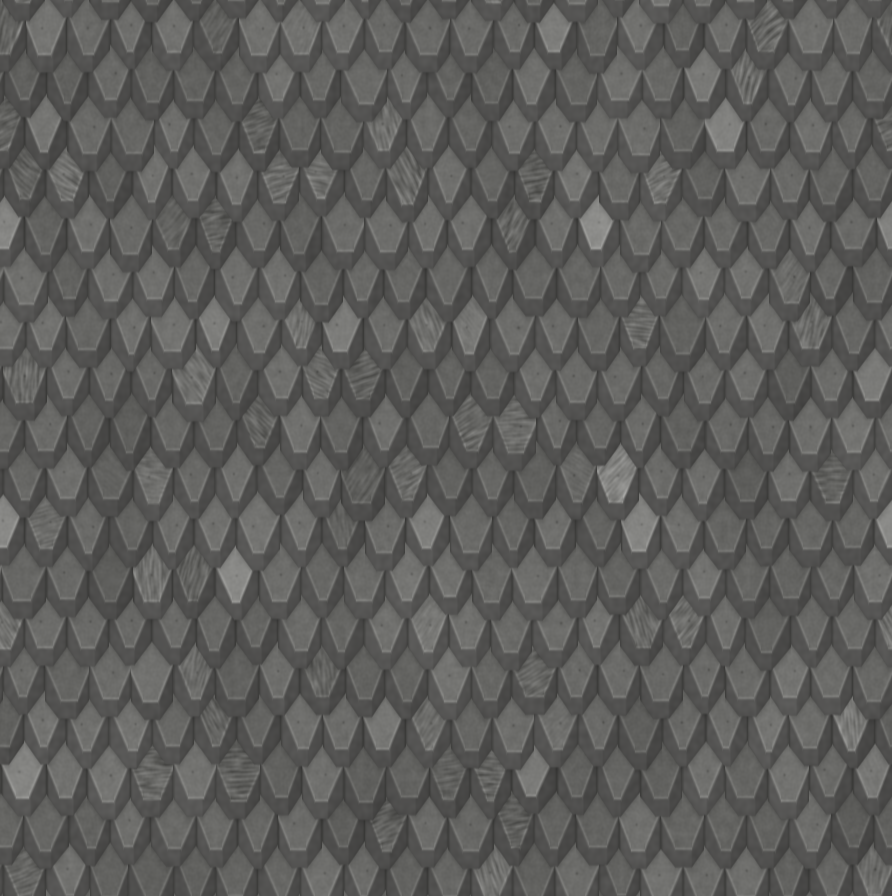
Give the GLSL for this texture, as a Shadertoy shader.

```glsl
// Grey slate roof: staggered rows of pointed, thick-edged shingles with worn faces.
#define COLUMNS 21.0
#define ROWS 18.0
#define FIRST_TILE vec2(0.08, 1.07)  // centre and lower face edge of the first tile
#define THICKNESS 0.34               // height of the dark edge, in rows
#define FACE_SLOPE 2.1
#define EDGE_SLOPE 1.2
#define FLAT_HALF 0.14               // half width of the blunt tip
#define JITTER 0.13
#define SOFTNESS 0.035
#define FACE_COLOR vec3(0.412, 0.412, 0.402)
#define SIDE_COLOR vec3(0.312, 0.310, 0.305)
#define GAP_COLOR vec3(0.220, 0.220, 0.212)

vec2 hash2(vec2 p) {
    vec3 q = fract(p.xyx * vec3(0.1031, 0.1030, 0.0973));
    q += dot(q, q.yzx + 33.33);
    return fract((q.xx + q.yz) * q.zy);
}

float gradientDot(vec2 cell, vec2 offset) {
    return dot(hash2(cell) * 2.0 - 1.0, offset);
}

// Gradient noise, roughly -0.7 to 0.7
float noise(vec2 p) {
    vec2 i = floor(p), f = fract(p);
    vec2 u = f * f * f * (f * (f * 6.0 - 15.0) + 10.0);
    vec2 e = vec2(1.0, 0.0);
    float low = mix(gradientDot(i, f), gradientDot(i + e, f - e), u.x);
    float high = mix(gradientDot(i + e.yx, f - e.yx), gradientDot(i + 1.0, f - 1.0), u.x);
    return mix(low, high, u.y);
}

// Height of a blunt V above its tip
float bluntV(float x, float flatHalf, float slope) {
    return slope * max(abs(x) - flatHalf, 0.0);
}

// Weathered stone on the visible front of one tile
vec3 faceColor(vec2 p, float rim, vec2 id, vec2 rnd) {
    float tone = (rnd.x - 0.5) * 0.075 + 0.10 * smoothstep(0.90, 1.0, rnd.y);
    tone += 0.035 * noise(p * 5.0 + id * 3.7) + 0.025 * noise(p * 13.0 + id * 5.1);

    // Slanted scratches and flaked patches on a few tiles
    vec2 wearRnd = hash2(id + 61.0);
    float angle = wearRnd.y * 3.1;
    vec2 along = vec2(cos(angle), sin(angle));
    vec2 streak = vec2(dot(p, along) * 3.0, dot(p, vec2(-along.y, along.x)) * 13.0);
    float worn = smoothstep(0.82, 0.92, wearRnd.x);
    tone += worn * 0.17 * noise(streak + id * 2.3);

    // Lit arris, and a nail hole
    tone += 0.055 * exp(-pow((rim - 0.035) / 0.03, 2.0));
    vec2 nail = p - vec2((wearRnd.y - 0.5) * 0.25, -0.55);
    tone -= 0.07 * step(0.5, rnd.x) * exp(-dot(nail, nail) * 900.0);
    return FACE_COLOR + tone;
}

// Draws one row of tiles over the rows below it
vec3 layRow(vec3 below, vec2 grid, float row, float aa) {
    float x = grid.x - FIRST_TILE.x + 0.5 + 0.5 * mod(row, 2.0);
    x += JITTER * noise(vec2(grid.x * 0.8, row * 7.3));
    vec2 id = mod(vec2(floor(x), row), vec2(COLUMNS, ROWS));
    vec2 rnd = hash2(id + 7.0), shape = hash2(id + 29.0);
    vec2 p = vec2(fract(x) - 0.5, grid.y - row - FIRST_TILE.y);
    p.y += (shape.x - 0.5) * JITTER;
    float tipHalf = FLAT_HALF + (shape.y - 0.5) * 0.13;
    float faceX = p.x + (rnd.y - 0.5) * 0.09;

    // Signed depth inside the whole tile and inside its face
    float depth = THICKNESS - bluntV(p.x, tipHalf, EDGE_SLOPE) - p.y;
    float faceDepth = -bluntV(faceX, tipHalf, FACE_SLOPE) - p.y;
    float steep = step(tipHalf, abs(faceX)) * FACE_SLOPE;
    float rim = faceDepth / sqrt(1.0 + steep * steep);

    // Thick lower edge: left flank, blunt front, right flank
    float flank = smoothstep(tipHalf - 0.03, tipHalf + 0.03, abs(p.x));
    float sideTone = mix(0.018, -0.016 * sign(p.x), flank);
    sideTone += (rnd.x - 0.5) * 0.03 + 0.035 * noise(p * 6.0 + id * 4.3);
    sideTone -= 0.03 * exp(-max(depth, 0.0) * 16.0);
    vec3 tile = SIDE_COLOR + sideTone;

    // Dark joint between neighbours
    float joint = exp(-pow((0.5 - abs(p.x)) / 0.035, 2.0));
    tile = mix(tile, GAP_COLOR, joint * (0.45 + 0.4 * rnd.y));

    vec3 face = faceColor(vec2(faceX, p.y), rim, id, rnd);
    tile = mix(tile, face, smoothstep(-aa, aa, rim));

    // Contact shadow on the row below, then the tile itself
    below *= 1.0 - 0.17 * exp(-max(-depth, 0.0) * 13.0);
    return mix(below, tile, smoothstep(-aa, aa, depth));
}

void mainImage(out vec4 fragColor, in vec2 fragCoord) {
    vec2 uv = fragCoord / iResolution.xy;
    vec2 grid = vec2(uv.x * COLUMNS, (1.0 - uv.y) * ROWS);
    float aa = max(SOFTNESS, ROWS / iResolution.y);

    // Upper rows overlap lower ones, so paint from the lowest up
    float topRow = floor(grid.y - FIRST_TILE.y - THICKNESS - JITTER);
    vec3 color = GAP_COLOR;
    for (float i = 3.0; i >= 0.0; i--) {
        color = layRow(color, grid, topRow + i, aa);
    }

    // Broad weather stains
    color *= 1.0 + 0.10 * noise(uv * 5.0 + 3.0);
    fragColor = vec4(color, 1.0);
}
```
